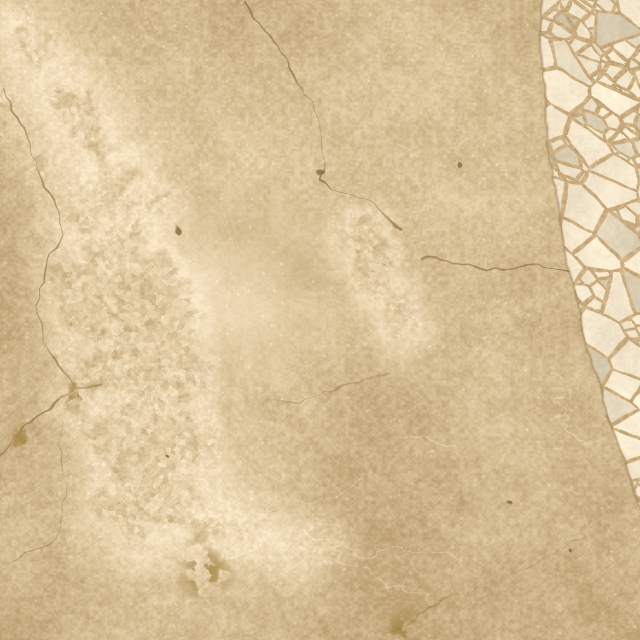
A WebGL 1 fragment shader for this texture:

```glsl
precision highp float;
// Worn sandy stone floor with rough pale patches, cracks and a strip of broken mosaic.
uniform vec2 u_resolution;

const vec3 SHADOW = vec3(0.74, 0.63, 0.455);
const vec3 SAND = vec3(0.87, 0.78, 0.62);
const vec3 CREAM = vec3(0.98, 0.91, 0.785);
const vec3 CRACK = vec3(0.52, 0.40, 0.23);
const vec3 MOSS = vec3(0.61, 0.49, 0.23);
const vec3 IVORY = vec3(0.975, 0.92, 0.81);
const vec3 GREY = vec3(0.85, 0.80, 0.69);

vec2 hash2(vec2 p) {
  return fract(sin(vec2(dot(p, vec2(127.1, 311.7)), dot(p, vec2(269.5, 183.3)))) * 43758.5453);
}

float noise(vec2 p) {
  vec2 i = floor(p), f = fract(p);
  f = f * f * (3.0 - 2.0 * f);
  float low = mix(hash2(i).x, hash2(i + vec2(1.0, 0.0)).x, f.x);
  return mix(low, mix(hash2(i + vec2(0.0, 1.0)).x, hash2(i + 1.0).x, f.x), f.y);
}

float fbm(vec2 p) {
  float sum = 0.0, amp = 0.5;
  for (int i = 0; i < 5; i++) {
    sum += amp * noise(p);
    p = mat2(1.6, 1.2, -1.2, 1.6) * p + 3.7;
    amp *= 0.5;
  }
  return sum;
}

// Layered sines plus jagged noise that bend straight lines
vec2 wobble(vec2 p) {
  vec2 jag = vec2(noise(p * 75.0), noise(p * 75.0 + 31.0)) - 0.5;
  return 0.005 * sin(p.yx * 41.0 + 2.0 * sin(p * 23.0)) + 0.008 * jag;
}

// Signed distance to a tapered bar
float bar(vec2 p, vec2 a, vec2 b, float ra, float rb) {
  vec2 ab = b - a;
  float h = clamp(dot(p - a, ab) / dot(ab, ab), 0.0, 1.0);
  return length(p - a - ab * h) - mix(ra, rb, h);
}

// Distance to a bent line
float path(vec2 p, vec2 a, vec2 b, vec2 c) {
  return min(bar(p, a, b, 0.0, 0.0), bar(p, b, c, 0.0, 0.0));
}

float blot(vec2 p, vec2 center, float radius) {
  return smoothstep(radius, 0.2 * radius, length(p - center));
}

// Cellular noise: x = distance to cell edge, yz = cell random values
vec3 cells(vec2 p) {
  vec2 near = vec2(9.0), next = vec2(9.0), id = vec2(0.0);
  for (int j = -1; j <= 1; j++) for (int i = -1; i <= 1; i++) {
    vec2 c = floor(p) + vec2(i, j);
    vec2 r = c + 0.08 + 0.84 * hash2(c) - p;
    if (dot(r, r) < dot(near, near)) { next = near; near = r; id = c; }
    else if (dot(r, r) < dot(next, next)) next = r;
  }
  return vec3(dot(0.5 * (near + next), normalize(next - near)), hash2(id + 17.0));
}

// Sparse round specks, one at most per grid cell
float specks(vec2 p, float freq, float chance, float radius, float px) {
  vec2 id = floor(p * freq), rnd = hash2(id + 5.0);
  float d = length(fract(p * freq) - 0.25 - 0.5 * hash2(id)) / freq;
  float r = radius * (0.5 + 0.5 * rnd.y);
  return step(rnd.x, chance) * smoothstep(r + px, r - px, d);
}

void main() {
  vec2 p = gl_FragCoord.xy / u_resolution.y, q = p + wobble(p);
  float px = 1.0 / u_resolution.y;
  float stain = fbm(p * 5.0) - 0.48, blotch = fbm(p * 19.0 + 8.0) - 0.48;
  float grain = noise(p * 290.0) + noise(p * 140.0) - 1.0;

  // Slab tone, darker at the lower right
  float dusk = smoothstep(0.46, 0.34, p.y - 0.12 * p.x) * smoothstep(0.32, 0.6, p.x);
  float tone = 0.37 + 0.55 * stain + 0.3 * blotch - 0.14 * dusk;
  tone += 0.16 * blot(p, vec2(0.74, 0.8), 0.25) - 0.1 * blot(p, vec2(0.0, 0.5), 0.2);

  // Pale worn patches with granular centres
  float d = bar(p, vec2(0.02, 0.96), vec2(0.18, 0.72), 0.06, 0.10);
  d = min(d, bar(p, vec2(0.18, 0.72), vec2(0.21, 0.5), 0.10, 0.14));
  d = min(d, bar(p, vec2(0.21, 0.5), vec2(0.25, 0.22), 0.13, 0.12));
  d = min(d, bar(p, vec2(0.25, 0.22), vec2(0.46, 0.14), 0.11, 0.06));
  d = min(d, bar(p, vec2(0.56, 0.63), vec2(0.63, 0.47), 0.05, 0.05)) + 0.12 * stain + 0.1 * blotch;
  float worn = smoothstep(0.035, -0.035, d);
  float rough = smoothstep(-0.015, -0.07, d + 0.15 * blotch);
  float pits = smoothstep(0.44, 0.64, fbm(p * 85.0)) * (0.6 + 2.0 * blotch);
  float shade = blot(p, vec2(0.27, 0.57), 0.13) + blot(p, vec2(0.2, 0.74), 0.1);
  tone += 0.42 * worn - rough * (0.1 + 0.4 * pits + 0.15 * shade);
  tone += 0.35 * rough * (cells(q * 110.0).y - 0.5);

  // Brushed streaks around a smooth pale hollow
  vec2 ray = p - vec2(0.38, 0.55);
  float reach = length(ray), hollow = smoothstep(0.2, 0.08, reach);
  float streak = noise(ray / max(reach, 0.001) * 22.0 + reach * 14.0) - 0.5;
  tone += 0.12 * hollow * streak * smoothstep(0.03, 0.1, reach) + 0.22 * blot(p, vec2(0.36, 0.55), 0.13);

  // Mineral veins, grain and light pebbles
  float vein = smoothstep(0.010, 0.0, abs(fbm(p * vec2(6.0, 11.0) + 2.0) - 0.5));
  tone += 0.28 * vein * dusk * smoothstep(0.45, 0.65, noise(p * 9.0));
  tone += grain * mix(0.24, 0.13, hollow) + 0.25 * specks(p, 60.0, 0.2, 0.0024, px);
  tone = clamp(tone, 0.0, 1.0);
  vec3 color = mix(mix(SHADOW, SAND, min(tone * 2.0, 1.0)), CREAM, max(tone * 2.0 - 1.0, 0.0));

  // Cracks and fainter joints
  float c = min(path(q, vec2(0.38, 1.0), vec2(0.495, 0.84), vec2(0.503, 0.72)),
    path(q, vec2(0.503, 0.72), vec2(0.56, 0.69), vec2(0.63, 0.645)));
  c = min(c, path(q, vec2(0.0, 0.865), vec2(0.04, 0.8), vec2(0.1, 0.63)));
  c = min(c, path(q, vec2(0.1, 0.63), vec2(0.05, 0.53), vec2(0.11, 0.39)));
  c = min(c, path(q, vec2(0.0, 0.295), vec2(0.11, 0.39), vec2(0.16, 0.4)));
  c = min(c, path(q, vec2(0.66, 0.592), vec2(0.75, 0.585), vec2(0.89, 0.575)));
  float joint = min(path(q, vec2(0.1, 0.34), vec2(0.095, 0.16), vec2(0.0, 0.12)),
    path(q, vec2(0.6, 0.01), vec2(0.7, 0.06), vec2(0.95, 0.17)));
  joint = min(joint, path(q, vec2(0.42, 0.375), vec2(0.47, 0.375), vec2(0.61, 0.415)));
  float fade = noise(p * 28.0);
  color = mix(color, CRACK, (0.2 + 0.6 * fade) * smoothstep(0.0016 * fade + px, 0.0, c));
  color = mix(color, CRACK, 0.5 * fade * smoothstep(1.5 * px, 0.0, joint));

  // Moss and dark crumbs
  float moss = blot(q, vec2(0.12, 0.385), 0.04) + blot(q, vec2(0.04, 0.315), 0.03);
  moss += blot(q, vec2(0.63, 0.02), 0.04) + blot(q, vec2(0.32, 0.11), 0.06);
  color = mix(color, MOSS, 0.7 * min(moss, 1.0) * smoothstep(0.38, 0.6, fbm(p * 60.0)));
  color = mix(color, CRACK, 0.8 * specks(q, 13.0, 0.08, 0.005, px));

  // Mosaic behind a curved border, some tiles broken into chips
  float border = p.x - 0.845 - 0.25 * (1.0 - p.y) * (1.0 - p.y) + 0.4 * wobble(p).x;
  vec2 m = mat2(0.82, 0.57, -0.57, 0.82) * (p + 0.2 * wobble(p)) * vec2(15.0, 23.0);
  vec3 tile = cells(m), chip = cells(m * 2.1);
  if (tile.z > 0.55) tile = vec3(min(tile.x, chip.x * 0.48), chip.yz);
  vec3 face = mix(IVORY, GREY, smoothstep(0.7, 0.9, tile.y)) - 0.04 * tile.z + 0.12 * blotch + 0.03 * grain;
  float grout = 0.012 + 0.035 * noise(p * 45.0);
  vec3 mosaic = mix(SHADOW + 0.05 + 0.08 * grain, face, smoothstep(grout, grout + 30.0 * px, tile.x));
  color = mix(color, mosaic, smoothstep(-px, px, border));
  gl_FragColor = vec4(mix(color, CRACK, 0.35 * smoothstep(0.004, 0.0, abs(border))), 1.0);
}
```
